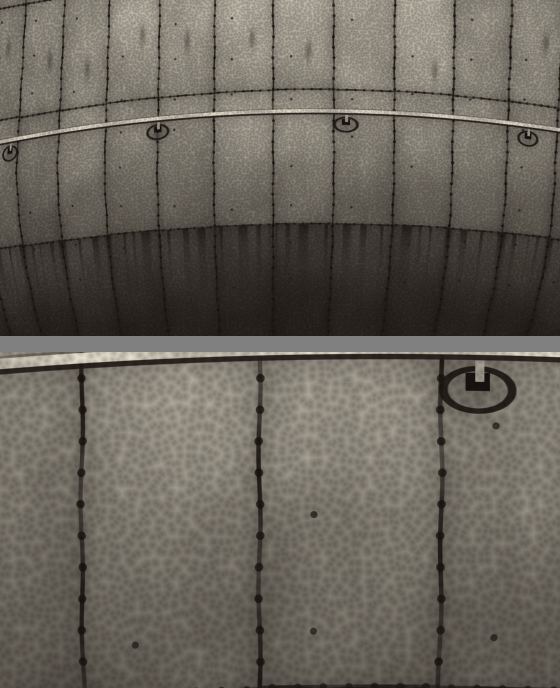
Top: the whole. Bottom: its middle third, enlarged.
A WebGL 1 fragment shader for this texture:

```glsl
precision highp float;
uniform vec2 u_resolution;
// Riveted metal plates on a weathered bulging hull, crossed by a bracketed rail.
// Screen position is unrolled into a panel number and a bowed height; seams,
// rivets, brackets, stains and grain are all drawn in those coordinates.

float hash(vec2 p) {
  p = fract(p * vec2(0.1031, 0.1137));
  p += dot(p, p.yx + 33.33);
  return fract((p.x + p.y) * p.x * 7.31 + p.y * 5.17);
}

// Distance to the nearest jittered cell point
float cellular(vec2 p) {
  vec2 cell = floor(p), f = fract(p);
  float nearest = 2.0;
  for (int j = -1; j <= 1; j++) {
    for (int i = -1; i <= 1; i++) {
      vec2 o = vec2(float(i), float(j));
      vec2 jitter = vec2(hash(cell + o), hash(cell + o + 71.0));
      nearest = min(nearest, length(o + jitter - f));
    }
  }
  return nearest;
}

// Layered sines, roughly -1 to 1
float mottle(vec2 p) {
  float sum = 0.0, amp = 0.5;
  for (int i = 0; i < 4; i++) {
    sum += amp * sin(p.x + 1.7 * sin(p.y * 0.8)) * sin(p.y + 1.3 * sin(p.x * 0.7));
    p = mat2(1.4, 1.1, -1.1, 1.4) * p + 2.3;
    amp *= 0.55;
  }
  return sum;
}

// Smooth-edged coverage of a band of the given half width
float band(float dist, float halfWidth) {
  float px = 0.8 / u_resolution.y;
  return 1.0 - smoothstep(halfWidth - px, halfWidth + px, abs(dist));
}

void main() {
  vec2 p = gl_FragCoord.xy / u_resolution.y;
  float down = 1.0 - p.y;

  // Unroll the hull: panels narrow towards the sides and the underside
  float below = max(down - 0.46, 0.0) / 0.54;
  float above = max(0.5 - down, 0.0) / 0.5;
  float taper = 1.0 - 0.1 * below * below - 0.01 * above;
  float x = (p.x - 0.813) / taper;
  x -= (0.058 + 0.044 * above) * x * x;
  float angle = asin(clamp(x / 1.087, -0.98, 0.98));
  float n = angle / 0.165;
  float panel = floor(n);
  float across = fract(n);
  float panelWidth = 0.18 * cos(angle) * taper;
  float bow = (p.x - 0.935) * (p.x - 0.935);
  float v = down - 0.106 * bow;

  // Horizontal seams, stepped a little from panel to panel
  float stepY = 0.006 * (hash(vec2(panel + 20.0, 3.0)) - 0.5);
  float upper = v - 0.267 - stepY;
  float lower = down - 0.085 * bow - 0.667 - stepY;
  float crown = v + 0.066;
  float row = step(0.0, upper) + step(0.0, lower);

  // Broad light, darkest on the underside
  float side = x * x;
  float light = mix(0.635, 0.56, smoothstep(0.0, 0.3, v));
  light = mix(light, 0.37, smoothstep(0.32, 0.66, v)) * (1.0 - 0.3 * side);
  float under = mix(0.225, 0.125, smoothstep(0.0, 0.3, lower)) + 0.1 * side * (1.0 - below);
  light = mix(light, under, smoothstep(-0.004, 0.006, lower));
  light *= 0.95 + 0.1 * hash(vec2(panel + 40.0, row + 7.0));
  light *= 1.0 + 0.1 * mottle(vec2(n * 2.3, down * 13.0));
  light *= 1.0 + 0.05 * mottle(vec2(n * 9.0, down * 17.0));

  // Drips under the lower seam, and short smudges on the upper plates
  float drip = smoothstep(0.1, 0.8, sin(n * 23.0 + 2.0 * sin(n * 7.0)) * sin(n * 9.1));
  light *= 1.0 - 0.45 * drip * exp(-max(lower, 0.0) * 14.0) * step(0.0, lower);
  vec2 mark = vec2(hash(vec2(panel + 60.0, 5.0)), hash(vec2(panel + 60.0, 9.0)));
  vec2 smudge = vec2((across - 0.25 - 0.5 * mark.x) * panelWidth / 0.009, (down - 0.1 - 0.12 * mark.y) / 0.03);
  light *= 1.0 - 0.3 * step(0.4, mark.x) * exp(-dot(smudge, smudge));

  // Vertical seams: soft grime, a wavering line and beaded rivets
  float seam = (fract(n + 0.5) - 0.5) * panelWidth + 0.001 * sin(down * 47.0 + floor(n + 0.5) * 2.1);
  float wear = 0.72 + 0.22 * sin(down * 31.0 + floor(n + 0.5) * 4.0);
  light *= 1.0 - 0.2 * exp(-abs(seam) * 75.0);
  light = mix(light, 0.09, band(seam, 0.0022) * wear);
  float bead = (fract(down * 32.0) - 0.5) / 32.0;
  light = mix(light, 0.07, band(length(vec2(seam, bead)), 0.0042) * 0.8);

  // Horizontal seams with their rivets
  float level = min(min(abs(upper), abs(lower)), abs(crown));
  light *= 1.0 - 0.16 * exp(-level * 70.0);
  light = mix(light, 0.1, band(level, 0.0022) * (0.72 + 0.2 * sin(n * 11.0)));
  float stud = (fract(n * 7.0) - 0.5) * panelWidth / 7.0;
  light = mix(light, 0.08, band(length(vec2(stud, level)), 0.0038) * 0.7);

  // Sparse bolts inside the panels
  float slot = floor(down * 9.0);
  float chance = hash(vec2(panel + 80.0, slot));
  vec2 bolt = vec2((across - 0.3) * panelWidth, (fract(down * 9.0) - 0.3 - 0.4 * chance) / 9.0);
  light = mix(light, 0.1, band(length(bolt), 0.0035) * step(0.35, chance) * 0.75);

  // Brackets hang from the rail every 3.2 panels
  float rail = v - 0.33;
  vec2 b = vec2((mod(n + 0.4, 3.2) - 1.6) * 0.18, rail - 0.04);
  float loop = (length(b / vec2(0.034, 0.021)) - 1.0) * 0.022;
  light *= 1.0 - 0.25 * exp(-dot(b, b) * 1100.0);
  light = mix(light, 0.08, band(loop, 0.0028) * 0.9);
  light = mix(light, 0.07, band(b.x, 0.012) * band(b.y + 0.008, 0.009));
  light = mix(light, 0.62, band(b.x - 0.002, 0.0045) * band(b.y + 0.022, 0.014));

  // Rail: shadow, dark underside and bright top
  light *= 1.0 - 0.25 * step(0.0, rail) * exp(-rail * 55.0);
  light = mix(light, 0.1, band(rail - 0.007, 0.0035) * 0.9);
  light = mix(light, 0.3, band(rail + 0.0065, 0.0015) * 0.6);
  light = mix(light, 0.73 + 0.06 * sin(n * 5.0), band(rail, 0.0052));

  // Grain and warm sepia tint
  light *= 1.0 + 0.3 * (cellular(p * 130.0) - 0.45);
  gl_FragColor = vec4(light + 0.02, light, light * 0.93 - 0.008, 1.0);
}
```
